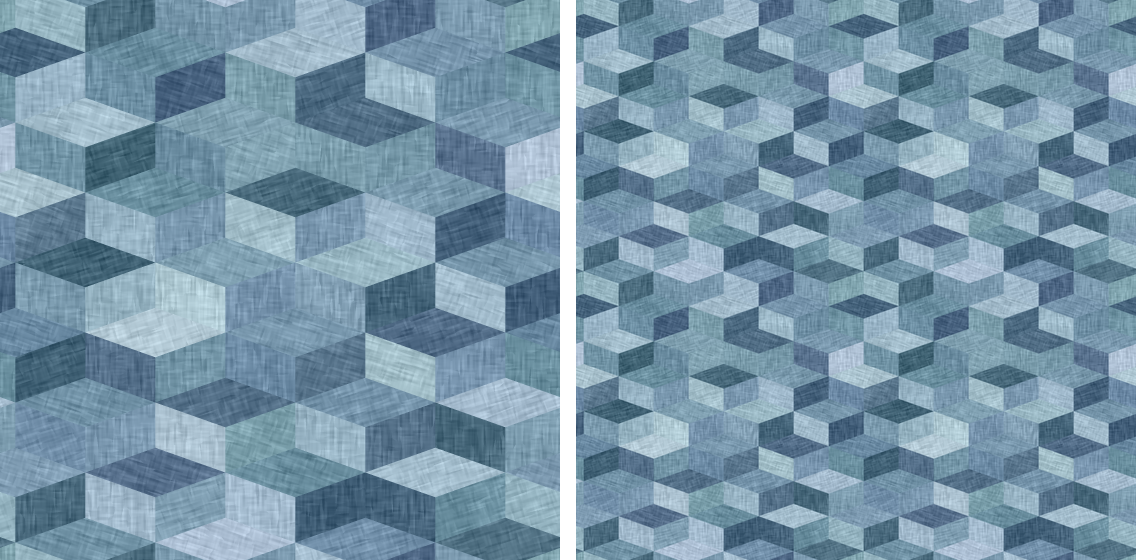
Left, the tile; right, the same tile 2 across and 2 down.
Write a three.js fragment shader that draws this pattern.

```glsl
#define CELLS 8.0
#define ORIGIN vec2(0.219, 0.25)
#define SLOPE 0.354
#define THREADS 28.0
#define WARP 0.15
#define WEFT 0.10
#define WASH 0.018
#define PLAIN_SIDES 0.3
#define SAMPLES 3

varying vec2 vUv;

float hash(vec3 p) {
  p = fract(p * vec3(0.1031, 0.1030, 0.0973));
  p += dot(p, p.yzx + 33.33);
  return fract((p.x + p.y) * p.z);
}

// Cellular noise: each cell is a soft fleck, lighter or darker than the cloth
float flecks(vec2 p, float seed) {
  vec2 cell = floor(p);
  float nearest = 9.0;
  float tone = 0.0;
  for (int y = -1; y <= 1; y++) {
    for (int x = -1; x <= 1; x++) {
      vec2 c = cell + vec2(x, y);
      float h = hash(vec3(c, seed));
      vec2 d = c + vec2(h, fract(h * 57.0)) - p;
      float dist = dot(d, d);
      if (dist < nearest) {
        nearest = dist;
        tone = fract(h * 131.0) - 0.5;
      }
    }
  }
  return tone * smoothstep(0.9, 0.1, sqrt(nearest));
}

// Lowest row of the given parity at or above y
float rowAbove(float y, float parity) {
  return parity + 2.0 * ceil((y - parity) * 0.5);
}

// Centre of the top rhombus of the cube that covers q
vec2 cubeCentre(vec2 q) {
  float column = floor(q.x);
  float f = q.x - column;
  float parity = mod(column, 2.0);
  float left = rowAbove(q.y - SLOPE * (1.0 - f), 1.0 - parity);
  float right = rowAbove(q.y - SLOPE * f, parity);
  bool useLeft = left + SLOPE * (1.0 - f) < right + SLOPE * f;
  return useLeft ? vec2(column, left) : vec2(column + 1.0, right);
}

// Tone of a face: 0 dark, 1 middle, 2 light; face: 0 top, 1 left, 2 right
float faceTone(vec2 cube, float face) {
  float shift = 3.0 + cube.y * (cube.y + 1.0) + step(4.0, cube.y);
  float rank = mod(floor(cube.x * 0.5) - shift, 4.0);
  float top = rank < 0.5 ? 0.0 : (abs(rank - 2.0) < 0.5 ? 2.0 : 1.0);
  if (face < 0.5) return top;
  if (hash(vec3(cube, 20.0 + face)) < PLAIN_SIDES) return 1.0;
  float swap = step(0.5, hash(vec3(cube, 11.0)));
  float turn = 1.0 + mod(face - 1.0 + swap, 2.0);
  return mod(top + turn, 3.0);
}

vec3 dye(float tone, float shade, float tint) {
  vec3 dark = mix(vec3(0.25, 0.37, 0.46), vec3(0.36, 0.47, 0.56), shade);
  vec3 middle = mix(vec3(0.41, 0.54, 0.63), vec3(0.51, 0.635, 0.70), shade);
  vec3 light = mix(vec3(0.58, 0.70, 0.76), vec3(0.70, 0.78, 0.84), shade);
  vec3 base = tone < 0.5 ? dark : (tone < 1.5 ? middle : light);
  return base + (tint - 0.5) * vec3(-0.01, 0.025, -0.03);
}

vec3 cubes(vec2 uv) {
  vec2 q = uv * CELLS - ORIGIN;
  vec2 centre = cubeCentre(q);
  vec2 cube = mod(centre, CELLS);
  vec2 d = q - centre;
  bool isTop = abs(d.y) < SLOPE * (1.0 - abs(d.x));
  float face = isTop ? 0.0 : (d.x < 0.0 ? 1.0 : 2.0);
  float seed = face + 3.0 * (cube.x + CELLS * cube.y);

  // Grain direction: slanted on tops, upright or slanted on sides
  float lean = hash(vec3(cube, 31.0 + face)) < 0.5 ? -0.3 : 0.3;
  bool slanted = isTop || hash(vec3(cube, 41.0 + face)) > 0.6;
  float angle = slanted ? 1.571 + lean : 0.0;
  float c = cos(angle);
  float s = sin(angle);
  vec2 r = vec2(c * d.x + s * d.y, c * d.y - s * d.x);

  // Woven threads over a faded wash
  float weave = WARP * flecks(r * vec2(THREADS, 3.5), seed);
  weave += WEFT * flecks(r * vec2(5.0, THREADS * 0.9), seed + 200.0);
  float wash = sin(2.3 * r.x + seed) * sin(1.7 * r.y + 1.3 * seed);
  wash += 0.5 * sin(5.1 * r.y + 2.0 * r.x + seed);

  float shade = hash(vec3(cube, 51.0 + face));
  float tint = hash(vec3(cube, 61.0 + face));
  return dye(faceTone(cube, face), shade, tint) + weave + WASH * wash;
}

void main() {
  // Average a grid of samples to smooth edges and threads
  vec2 pixel = fwidth(vUv);
  vec3 sum = vec3(0.0);
  for (int y = 0; y < SAMPLES; y++) {
    for (int x = 0; x < SAMPLES; x++) {
      vec2 offset = (vec2(x, y) + 0.5) / float(SAMPLES) - 0.5;
      sum += cubes(vUv + offset * pixel);
    }
  }
  gl_FragColor = vec4(sum / float(SAMPLES * SAMPLES), 1.0);
}
```
